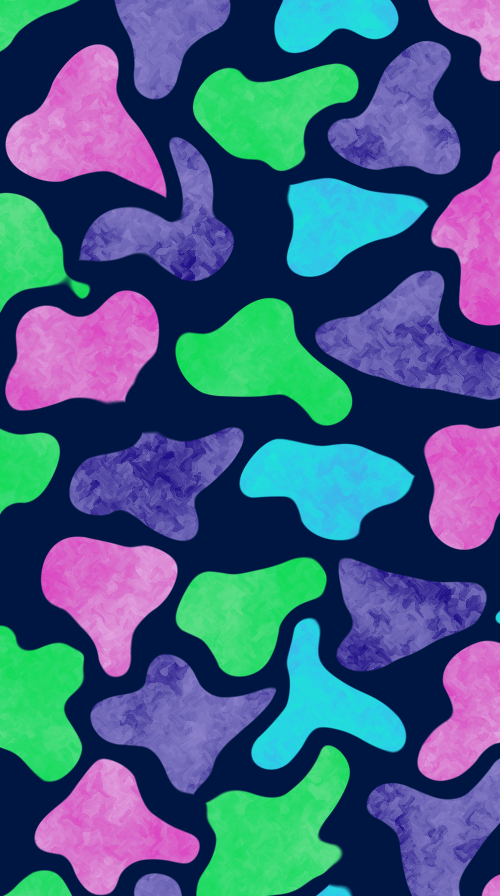
Give the GLSL for this pattern, as a Shadertoy shader.

```glsl
// Interlocking amoeba blobs in mottled watercolour tones on a navy ground.

const float TAU = 6.2831853;

vec2 hash2(vec2 p) {
    vec2 k = vec2(dot(p, vec2(127.1, 311.7)), dot(p, vec2(269.5, 183.3)));
    return fract(sin(k) * 43758.545);
}

float smin(float a, float b, float k) {
    float h = max(k - abs(a - b), 0.0) / k;
    return min(a, b) - h * h * k * 0.25;
}

float smax(float a, float b, float k) {
    return -smin(-a, -b, k);
}

// Distance to a round body with a few curved, club-ended limbs
float blob(vec2 q, vec2 id) {
    vec2 seed = hash2(id + 5.3);
    float reach = length(q);
    float bend = (seed.x - 0.5) * 7.0 * reach;
    q = mat2(cos(bend), sin(bend), -sin(bend), cos(bend)) * q;

    float limbs = 3.0 + floor(seed.y * 2.0);
    float d = reach - 0.055;
    for (float k = 0.0; k < limbs; k++) {
        vec2 h = hash2(id * 1.7 + k * 9.1);
        float angle = TAU * (seed.x + (k + 0.35 * (h.x - 0.5)) / limbs);
        vec2 tip = vec2(1.15, 0.85) * vec2(cos(angle), sin(angle)) * mix(0.07, 0.19, h.y);
        float t = clamp(dot(q, tip) / dot(tip, tip), 0.0, 1.0);
        float limb = length(q - tip * t) - mix(0.046, mix(0.056, 0.074, h.x), t);
        d = smin(d, limb, 0.045);
    }
    // Favour the body over far limbs where neighbours compete
    return d + 0.2 * (reach - 0.13);
}

// Cellular noise: one flat random value per irregular patch
float patches(vec2 p) {
    vec2 cell = floor(p);
    float nearest = 9.0, value = 0.0;
    for (float y = -1.0; y <= 1.0; y++)
    for (float x = -1.0; x <= 1.0; x++) {
        vec2 id = cell + vec2(x, y);
        vec2 h = hash2(id);
        float d = length(id + h - p);
        if (d < nearest) {
            nearest = d;
            value = hash2(id + 31.7).x;
        }
    }
    return value;
}

// Pigment tone from -1 (deep) to 1 (pale)
float pigment(vec2 p, float kind) {
    float wash = sin(9.0 * p.x + 2.0 * sin(7.0 * p.y + kind))
               * sin(11.0 * p.y + 1.5 * sin(8.0 * p.x) + kind * 2.0);
    float streak = sin(31.0 * p.x + sin(5.0 * p.y));
    vec2 q = p + 0.006 * sin(p.yx * 90.0) + 0.003 * sin(p.yx * 210.0 + 1.0);
    float mottle = patches(q * 30.0) + patches(q * 62.0 + 7.0) + 0.6 * patches(q * 120.0) - 1.3;
    return clamp(0.55 * wash + 0.12 * streak + 0.6 * mottle, -1.0, 1.0);
}

vec3 paint(float kind, float tone) {
    vec3 base[4] = vec3[4](vec3(0.85, 0.45, 0.80), vec3(0.18, 0.86, 0.43),
                           vec3(0.41, 0.38, 0.70), vec3(0.16, 0.82, 0.90));
    vec3 pale[4] = vec3[4](vec3(0.88, 0.63, 0.87), vec3(0.36, 0.87, 0.53),
                           vec3(0.54, 0.50, 0.79), vec3(0.24, 0.71, 0.92));
    vec3 deep[4] = vec3[4](vec3(0.86, 0.27, 0.76), vec3(0.07, 0.86, 0.34),
                           vec3(0.13, 0.07, 0.53), vec3(0.12, 0.89, 0.84));
    int i = int(kind);
    vec3 c = mix(base[i], pale[i], max(tone, 0.0));
    return mix(c, deep[i], max(-tone, 0.0));
}

void mainImage(out vec4 fragColor, in vec2 fragCoord) {
    vec2 p = fragCoord / iResolution.x;
    vec2 w = p + 0.016 * sin(p.yx * vec2(17.0, 14.0) + vec2(0.5, 2.0));

    // Nearest blob, plus a soft minimum over all the others
    vec2 size = vec2(0.34, 0.24);
    float row = floor(w.y / size.y);
    float nearest = 9.0, others = 0.0, kind = 0.0;
    for (float j = -2.0; j <= 2.0; j++) {
        float y = row + j;
        float stagger = 0.5 * mod(y, 2.0);
        float column = floor(w.x / size.x - stagger);
        for (float i = -2.0; i <= 2.0; i++) {
            vec2 id = vec2(column + i, y);
            vec2 jitter = 0.3 * (hash2(id + 2.0) - 0.5);
            vec2 center = (id + 0.5 + jitter + vec2(stagger, 0.0)) * size;
            float k = mod(id.x + 2.0 * id.y, 4.0);
            float d = blob(w - center, id) - 0.007 * cos(k * TAU / 6.0);
            others += exp(-60.0 * max(d, nearest));
            if (d < nearest) {
                nearest = d;
                kind = k;
            }
        }
    }

    // Keep an even, rounded channel between neighbours
    float rival = -log(max(others, 1e-9)) / 60.0;
    float d = smax(nearest, 0.5 * (nearest - rival) + 0.016, 0.035);

    float pixel = 1.0 / iResolution.x;
    float fill = 1.0 - smoothstep(-pixel, pixel, d);
    vec3 navy = vec3(0.0, 0.088, 0.26);
    fragColor = vec4(mix(navy, paint(kind, pigment(p, kind)), fill), 1.0);
}
```
